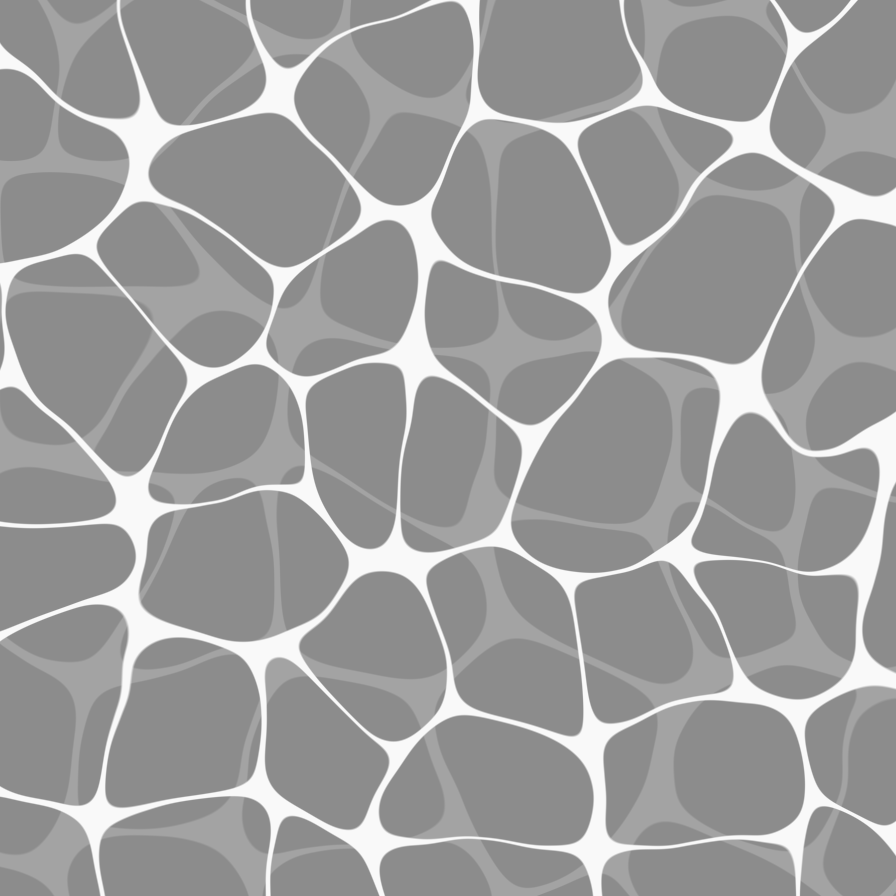
Reproduce this pattern procedurally as a Shadertoy shader.

```glsl
// Water caustics: a bright web of thin curved strands over a dim, softer web.
// Each web is a warped Voronoi diagram whose edge distances are blended with
// a smooth minimum, which rounds the cells and swells the junctions.

const vec3 BASE_COLOR = vec3(0.55);
const vec3 DIM_COLOR = vec3(0.64);
const vec3 BRIGHT_COLOR = vec3(0.975);

const float BRIGHT_CELLS = 5.7;       // cells across the canvas
const float DIM_CELLS = 5.2;
const float BRIGHT_HALF_WIDTH = 0.012; // strand half width, in cells
const float DIM_HALF_WIDTH = 0.015;
const float BRIGHT_TIGHTNESS = 14.0;  // higher gives smaller junctions
const float DIM_TIGHTNESS = 11.5;
const float JITTER = 0.80;            // irregularity of the cell sites
const float BEND = 0.34;              // broad bending of the strands
const float WOBBLE = 0.10;            // fine waviness of the strands
const float EDGE_SOFTNESS = 0.0011;   // half blur, in canvas units

// Integer hash giving two values in 0..1 per lattice point.
vec2 hash2(vec2 cell) {
    uvec2 q = uvec2(ivec2(cell) + 4096);
    uint h = q.x * 73856093u ^ q.y * 19349663u;
    h = (h ^ (h >> 16)) * 73244475u;
    h = (h ^ (h >> 15)) * 73244475u;
    h ^= h >> 16;
    return vec2(h & 65535u, h >> 16) / 65535.0;
}

// Smooth vector noise in 0..1.
vec2 noise2(vec2 p) {
    vec2 cell = floor(p);
    vec2 f = p - cell;
    f = f * f * f * (f * (f * 6.0 - 15.0) + 10.0);
    vec2 low = mix(hash2(cell), hash2(cell + vec2(1, 0)), f.x);
    vec2 high = mix(hash2(cell + vec2(0, 1)), hash2(cell + vec2(1, 1)), f.x);
    return mix(low, high, f.y);
}

vec2 cellSite(vec2 cell) {
    return cell + 0.5 + JITTER * (hash2(cell) - 0.5);
}

// Smoothly blended distance to the edges of the enclosing Voronoi cell.
float roundedEdgeDistance(vec2 p, float tightness) {
    vec2 home = floor(p);
    vec2 nearestCell = home;
    vec2 nearestOffset = vec2(0);
    float best = 1e4;
    for (int y = -2; y <= 2; y++)
    for (int x = -2; x <= 2; x++) {
        vec2 cell = home + vec2(x, y);
        vec2 offset = cellSite(cell) - p;
        float d = dot(offset, offset);
        if (d < best) {
            best = d;
            nearestCell = cell;
            nearestOffset = offset;
        }
    }

    float total = 0.0;
    for (int y = -2; y <= 2; y++)
    for (int x = -2; x <= 2; x++) {
        if (x == 0 && y == 0) continue;
        vec2 offset = cellSite(nearestCell + vec2(x, y)) - p;
        vec2 normal = normalize(offset - nearestOffset);
        float d = dot(0.5 * (offset + nearestOffset), normal);
        total += exp(-tightness * d);
    }
    return -log(total) / tightness;
}

// Coverage of one web of strands, from 0 to 1.
float web(vec2 uv, float cells, vec2 shift, float halfWidth, float tightness) {
    vec2 p = uv * cells + shift;
    vec2 warped = p + BEND * (noise2(p * 0.9 + 31.0) - 0.5)
                    + WOBBLE * (noise2(p * 2.3 + 67.0) - 0.5);
    float width = halfWidth * mix(0.55, 1.45, noise2(p * 1.7 + 11.0).x);
    float d = (roundedEdgeDistance(warped, tightness) - width) / cells;
    float blur = max(EDGE_SOFTNESS, 0.6 / iResolution.y);
    return 1.0 - smoothstep(-blur, blur, d);
}

void mainImage(out vec4 fragColor, in vec2 fragCoord) {
    vec2 uv = fragCoord / iResolution.y;

    float dim = web(uv, DIM_CELLS, vec2(47.3, 18.6),
                    DIM_HALF_WIDTH, DIM_TIGHTNESS);
    float bright = web(uv, BRIGHT_CELLS, vec2(5.2, 9.7),
                       BRIGHT_HALF_WIDTH, BRIGHT_TIGHTNESS);

    vec3 color = mix(BASE_COLOR, DIM_COLOR, dim);
    color = mix(color, BRIGHT_COLOR, bright);
    fragColor = vec4(color, 1.0);
}
```
